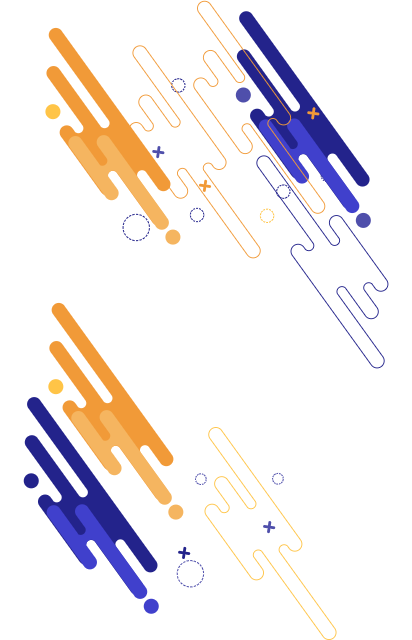
A WebGL 2 fragment shader for this background:

```glsl
#version 300 es
precision highp float;
// Slanted rounded-stripe clusters in orange and blue, with outlines, dots, dashed rings and crosses on white.
uniform vec2 u_resolution;
out vec4 fragColor;

const vec3 ORANGE = vec3(.945, .604, .22), PEACH = vec3(.96, .71, .376), YELLOW = vec3(1., .77, .28);
const vec3 NAVY = vec3(.137, .137, .545), BLUE = vec3(.25, .25, .8), INDIGO = vec3(.31, .31, .67);

float unitsPerPixel;
vec3 colour = vec3(1);

void paint(float d, vec3 ink) {
  colour = mix(colour, ink, clamp(.5 - d / unitsPerPixel, 0., 1.));
}

// Stripe space: x runs across the stripes, y along them
vec2 toStripes(vec2 p) {
  return vec2(dot(p, vec2(.811, -.585)), dot(p, vec2(.585, .811)));
}

// Round-ended stripe centred on x
float stripe(vec2 q, float x, float start, float end) {
  return length(vec2(q.x - x, q.y - clamp(q.y, start, end))) - 8.5;
}

// Web joining two stripes, with concave round ends
float web(vec2 q, float x, float start, float end) {
  q.x -= x;
  float slab = max(abs(q.x) - 14.5, abs(q.y - .5 * (start + end)) - .5 * (end - start));
  float bites = min(length(q - vec2(0, start)), length(q - vec2(0, end)));
  return max(slab, 6. - bites);
}

// Solid cluster: dark body, lighter lower overlay and two dots
void cluster(vec2 p, float reach, vec3 dark, vec3 light, vec3 upperDot, vec3 lowerDot) {
  vec2 q = toStripes(p);
  float body = min(stripe(q, 0., 0., reach), stripe(q, -29., 35.5, 250.));
  body = min(body, stripe(q, -57.8, 102.5, 185.));
  body = min(body, min(web(q, -14.5, 120., 197.), web(q, -43.5, 106.5, 177.)));
  paint(body, dark);
  float overlay = min(stripe(q, -28.6, 138., 257.), stripe(q, -56.8, 119., 193.));
  paint(min(overlay, web(q, -43., 155., 177.)), light);
  paint(length(p - vec2(-3.5, 92)) - 9., upperDot);
  paint(length(p - vec2(140.5, 242.5)) - 9., lowerDot);
}

// Thin contour of a longer cluster
void contour(vec2 p, vec3 ink) {
  vec2 q = toStripes(p);
  float d = min(stripe(q, 0., 0., 162.), stripe(q, -28.8, 52., 272.));
  d = min(d, stripe(q, -57.5, 72., 163.));
  d = min(d, min(web(q, -14.4, 92., 160.), web(q, -43.2, 77., 147.)));
  paint(abs(d) - .55, ink);
}

void dashedRing(vec2 p, float radius, vec3 ink) {
  float dashes = floor(radius * 1.1) + 6.;
  float turn = atan(p.y, p.x) / 6.2832;
  float along = (abs(fract(turn * dashes) - .5) - .3) * 6.2832 * radius / dashes;
  paint(max(abs(length(p) - radius) - .6, along), ink);
}

void plusSign(vec2 p, vec3 ink) {
  p = abs(mat2(.99, -.14, .14, .99) * p);
  if (p.y > p.x) p = p.yx;
  paint(length(vec2(max(p.x - 5.6, 0.), p.y)) - 1.7, ink);
}

void main() {
  // Canvas height is 768 units, y pointing down
  unitsPerPixel = 768. / u_resolution.y;
  vec2 p = vec2(gl_FragCoord.x, u_resolution.y - gl_FragCoord.y) * unitsPerPixel;

  // Dashed rings: centre and radius
  const vec3 rings[9] = vec3[](
    vec3(214, 102.5, 8), vec3(236.5, 258, 8), vec3(163.5, 273, 15.8),
    vec3(340, 230, 8), vec3(392, 211, 6.5), vec3(228.5, 688.5, 15.8),
    vec3(241, 575, 6.4), vec3(333.5, 574.5, 6.4), vec3(320.5, 259, 8));
  for (int i = 0; i < 9; i++) {
    vec3 ink = i == 8 ? YELLOW : i > 4 ? INDIGO : NAVY;
    dashedRing(p - rings[i].xy, rings[i].z, ink);
  }

  // Solid clusters
  cluster(p - vec2(67, 42), 220.6, ORANGE, PEACH, YELLOW, PEACH);
  cluster(p - vec2(70.5, 372), 220.6, ORANGE, PEACH, YELLOW, PEACH);
  cluster(p - vec2(41, 485), 238.4, NAVY, BLUE, NAVY, BLUE);
  cluster(p - vec2(295.5, 22), 238.4, NAVY, BLUE, INDIGO, INDIGO);

  // Outlined clusters, the navy one turned half a circle
  contour(p - vec2(168, 63.5), ORANGE);
  contour(p - vec2(245.5, 10), ORANGE);
  contour(p - vec2(259, 521.5), YELLOW);
  contour(vec2(452.5, 433) - p, NAVY);

  // Crosses
  const vec2 crosses[5] = vec2[](vec2(246, 223), vec2(376, 136), vec2(190, 182.5), vec2(323, 632.5), vec2(221, 663.5));
  for (int i = 0; i < 5; i++)
    plusSign(p - crosses[i], i < 2 ? ORANGE : i < 4 ? INDIGO : NAVY);

  fragColor = vec4(colour, 1);
}
```
